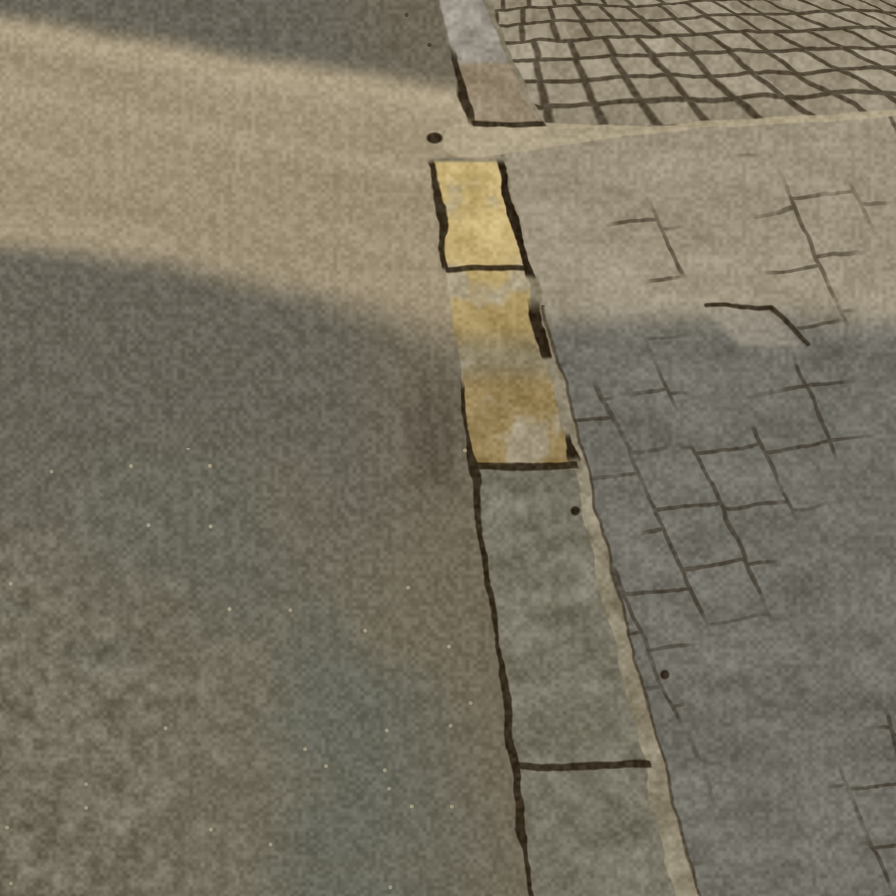
Give the GLSL for this texture, as a WebGL 1 fragment shader.

```glsl
precision highp float;
// Weathered street: sunlit asphalt, worn yellow curb stones and cracked paving in partial shade.
uniform vec2 u_resolution;
const vec3 ROAD_SHADE = vec3(.405, .39, .345);
const vec3 ROAD_WORN = vec3(.45, .425, .355);
const vec3 ROAD_SUN = vec3(.62, .565, .465);
const vec3 SAND = vec3(.72, .67, .56);
const vec3 PAVING_SHADE = vec3(.435, .425, .39);
const vec3 PAVING_SUN = vec3(.61, .57, .49);
const vec3 STONE = vec3(.465, .45, .39);
const vec3 MORTAR = vec3(.56, .525, .445);
const vec3 YELLOW_SUN = vec3(.77, .68, .46);
const vec3 YELLOW_SHADE = vec3(.57, .49, .325);
const vec3 CRACK = vec3(.17, .135, .085);
const float CURB_BREAK = .842;
const float GRAIN = .1;

float hash(vec2 p) { return fract(sin(dot(p, vec2(127.1, 311.7))) * 43758.5453); }
float noise(vec2 p) {
  vec2 i = floor(p), f = fract(p);
  f = f * f * (3. - 2. * f);
  return mix(mix(hash(i), hash(i + vec2(1, 0)), f.x),
             mix(hash(i + vec2(0, 1)), hash(i + vec2(1, 1)), f.x), f.y);
}
float fbm(vec2 p) {
  float sum = 0., amp = .5;
  for (int i = 0; i < 4; i++) {
    sum += amp * noise(p);
    p = p * 2.03 + 17.3;
    amp *= .5;
  }
  return sum;
}
float segment(vec2 p, vec2 a, vec2 b) {
  vec2 d = b - a;
  return length(p - a - d * clamp(dot(p - a, d) / dot(d, d), 0., 1.));
}
float ink(float d, float width) { return 1. - smoothstep(width - .0015, width + .0015, abs(d)); }
float span(float x, float a, float b, float soft) {
  return smoothstep(a - soft, a + soft, x) * (1. - smoothstep(b - soft, b + soft, x));
}
// Staggered brick joints
float joints(vec2 q, float width) {
  q.x += .4 * hash(vec2(floor(q.y), 3));
  vec2 j = 1. - smoothstep(width * .3, width, .5 - abs(fract(q) - .5));
  return max(j.x, j.y);
}
// Scattered round specks, one per kept cell
float specks(vec2 p, float keep, float size) {
  vec2 c = floor(p), at = .3 + .4 * vec2(hash(c + 5.1), hash(c + 9.7));
  return step(hash(c), keep) * (1. - smoothstep(size * .5, size, length(fract(p) - at)));
}

vec3 road(vec2 p, float curb) {
  float patchy = fbm(p * vec2(7, 11)) - .5;
  float worn = smoothstep(.55, .25, p.y + .25 * patchy);
  vec3 c = mix(ROAD_SHADE, ROAD_WORN, .75 * worn);
  c = mix(c, vec3(.39, .4, .36), .7 * worn * smoothstep(.42, .65, fbm(p * 5. + 8.)));
  c += worn * smoothstep(.45, .05, p.x) * .22 * (fbm(p * 65.) - .43);
  c = mix(c, vec3(.45, .41, .335), .6 * smoothstep(.18, 0., curb - p.x));
  // Sunlit band with dusty tyre streaks
  float low = p.y - .725 + .08 * p.x + .27 * p.x * p.x + .03 * patchy;
  float high = p.y - .978 + .15 * p.x + .02 * patchy;
  float soft = .015 + .045 * p.x;
  vec3 lit = ROAD_SUN + .1 * (fbm(vec2(p.x * 3., (p.y + .2 * p.x) * 24.)) - .5);
  lit = mix(lit, SAND, .55 * exp(-pow(abs(high + .015) / .016, 2.)));
  lit = mix(lit, SAND, .35 * exp(-pow(abs(p.y - .9 + .2 * p.x) / .012, 2.)));
  c = mix(c, lit, smoothstep(-soft, soft, low) * smoothstep(.018, -.012, high));
  float stain = length((p - vec2(.485, .51)) / vec2(.04, .09));
  return mix(c, vec3(.31, .28, .23), .5 * smoothstep(1.2, .2, stain));
}

vec3 paving(vec2 p) {
  vec2 w = p + .012 * (vec2(fbm(p * 20.), fbm(p * 20. + 40.)) - .5);
  vec3 c = mix(PAVING_SHADE, PAVING_SUN, smoothstep(-.025, .025, p.y - .645 + .04 * (fbm(p * 9.) - .5)));
  c += .13 * (fbm(vec2(p.x + .3 * p.y, p.y) * vec2(18, 38)) - .47);
  float slabs = joints(vec2(w.y * 15. - w.x * 2., (w.x + .45 * w.y) * 13.), .05);
  c = mix(c, CRACK, .5 * slabs * smoothstep(.45, .65, fbm(p * 11. + 3.)));
  // Cobbles converge toward the far end of the street
  float depth = 1.13 - w.y + .035 * (w.x - .6);
  vec2 cobble = vec2(4.6 * (w.x - .56) / depth, 8.6 * log(max(depth, .05)));
  vec3 far = PAVING_SUN + .1 * (hash(floor(cobble)) + fbm(p * 45.) - 1.) - .35 * max(p.y - .92, 0.);
  far = mix(far, CRACK, .65 * joints(cobble, .14));
  c = mix(c, far, smoothstep(-.004, .004, p.y - .806 - .068 * p.x));
  // Sunken slab with a broken rim
  vec2 s = p - vec2(.842, .634), corner = vec2(.86, .658);
  s.x += .9 * s.y;
  c = mix(c, vec3(.6, .57, .51), .75 * span(s.x, -.035, .035, .007) * span(s.y, -.02, .02, .004));
  float rim = min(segment(w, vec2(.79, .658), corner), segment(w, corner, vec2(.9, .613)));
  return mix(c, CRACK, .85 * ink(rim, .0025));
}

vec3 curbStone(vec2 p) {
  vec3 paint = mix(YELLOW_SHADE, YELLOW_SUN, smoothstep(.54, .76, p.y));
  paint = mix(paint, STONE + .05, .6 * span(p.y, .58, .62, .02));
  paint = mix(paint, MORTAR + .1, .8 * smoothstep(.46, .65, fbm(p * 22.)));
  vec3 c = mix(STONE, paint, span(p.y, .48, .82, .003));
  vec3 top = mix(vec3(.58, .52, .43), vec3(.6, .575, .53), smoothstep(.925, .935, p.y));
  return mix(c, top, step(CURB_BREAK, p.y)) + .2 * (fbm(p * vec2(38, 48)) - .48);
}

void main() {
  vec2 p = gl_FragCoord.xy / u_resolution;
  vec2 q = p + vec2(.012, .007) * (fbm(p * 28.) - .48);
  float y = q.y, upper = step(CURB_BREAK, p.y);
  float left = mix(.593 - .135 * y, .727 - .235 * y, upper);
  float right = mix(.752 - .24 * y, .98 - .44 * y, upper);
  float outer = mix(.779 - .26 * y, right + .006, upper);
  // Road, paving, mortar strip and curb
  vec3 c = mix(road(p, left), paving(p), smoothstep(-.002, .002, q.x - outer));
  c = mix(c, MORTAR + .25 * (fbm(p * 50.) - .5), span(q.x, right, outer, .002));
  c = mix(c, curbStone(p), span(q.x, left, right, .002) * (1. - span(y, .822, .861, .003)));
  float seam = segment(q, vec2(.51, .842), vec2(1, .874));
  c = mix(c, SAND - .03, .85 * ink(seam, mix(.018, .004, smoothstep(.53, .75, p.x))));
  // Dark gaps around the stones
  float gap = .002 + .004 * noise(vec2(p.y * 25., 2));
  float open = span(y, -.1, .57, .01) + span(y, .7, .82, .004) + span(y, .863, .94, .01);
  c = mix(c, CRACK, .9 * open * ink(q.x - left, gap));
  open = max(span(y, .69, .82, .005), span(y, .48, .66, .01) * smoothstep(.4, .6, noise(p.yy * 24.)));
  c = mix(c, CRACK, open * ink(q.x - right - .004, gap + .001));
  c = mix(c, CRACK, .55 * step(p.y, .66) * ink(q.x - outer, .0018));
  float bed = min(min(abs(y - .7), abs(y - .48)), min(abs(y - .145), abs(y - .861)));
  c = mix(c, CRACK, .85 * ink(bed, gap * .75) * span(q.x, left, right + .006, .002));
  // Pebbles, pits and bright grit
  float pits = ink(length((p - vec2(.485, .846)) * vec2(.7, 1)), .006);
  pits = max(pits, ink(length(p - vec2(.742, .247)), .005));
  pits = max(pits, ink(length(p - vec2(.642, .43)), .005));
  pits = max(pits, .7 * specks(p * 32., .07, .1) * span(p.x, .42, .53, .02) * step(.6, p.y));
  c = mix(c, CRACK, .9 * pits);
  c = mix(c, SAND, .7 * specks(p * 45., .05, .13) * step(p.x, left) * step(p.y, .5));
  c += GRAIN * (noise(p * 230.) - .5) + .06 * (fbm(p * 90.) - .47);
  gl_FragColor = vec4(clamp(c, 0., 1.), 1);
}
```
